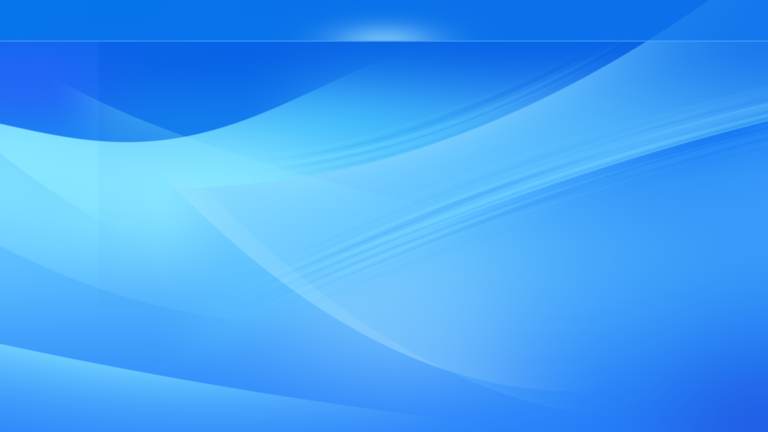
Give the GLSL for this background, as a Shadertoy shader.

```glsl
// Abstract blue background: translucent curved veils, silky ribbons and a glowing top bar
#define EDGE 0.0025
#define BAR_Y 0.905
#define STREAK_GAIN 0.16
#define DEEP vec3(0.03, 0.39, 0.90)
#define BLUE vec3(0.09, 0.48, 0.96)
#define AZURE vec3(0.20, 0.60, 0.99)
#define SKY vec3(0.35, 0.73, 0.99)
#define AQUA vec3(0.55, 0.92, 1.00)
#define PALE vec3(0.68, 0.90, 1.00)
#define VIOLET vec3(0.13, 0.33, 0.88)

vec2 hashGradient(vec2 cell) {
    float h = fract(sin(dot(cell, vec2(127.1, 311.7))) * 43758.5);
    return vec2(cos(6.2832 * h), sin(6.2832 * h));
}

float gradientNoise(vec2 p) {
    vec2 i = floor(p), f = fract(p);
    vec2 w = f * f * f * (f * (f * 6.0 - 15.0) + 10.0);
    float a = dot(hashGradient(i), f);
    float b = dot(hashGradient(i + vec2(1, 0)), f - vec2(1, 0));
    float c = dot(hashGradient(i + vec2(0, 1)), f - vec2(0, 1));
    float d = dot(hashGradient(i + vec2(1, 1)), f - vec2(1, 1));
    return mix(mix(a, b, w.x), mix(c, d, w.x), w.y);
}

// Soft elliptical spot
float glow(vec2 p, vec2 center, vec2 radius) {
    vec2 q = (p - center) / radius;
    return exp(-dot(q, q));
}

// Antialiased side of a curve, fading away from it
float side(float d) { return smoothstep(-EDGE, EDGE, d); }
float veil(float d, float width) { return side(d) * exp(-max(d, 0.0) / width); }

// Parabola falling to a flat foot
float swoosh(float x, float foot, float height, float bend) {
    float t = max(foot - x, 0.0);
    return height + bend * t * t;
}

// Fine silk lines that follow a curve at signed distance d
float streaks(float x, float d, float width) {
    float n = gradientNoise(vec2(x * 2.5, d * 75.0));
    n += 0.5 * gradientNoise(vec2(x * 4.0 + 7.0, d * 150.0));
    return n * exp(-d * d / (width * width));
}

vec3 backdrop(vec2 p) {
    vec3 col = mix(vec3(0.15, 0.50, 0.98), SKY, smoothstep(-0.05, 0.45, p.y));
    col = mix(col, DEEP, smoothstep(0.58, 0.92, p.y));
    col = mix(col, vec3(0.16, 0.70, 0.99), 0.75 * glow(p, vec2(0.42, 0.69), vec2(0.22, 0.12)));
    col = mix(col, AQUA, 0.85 * glow(p, vec2(0.27, 0.56), vec2(0.26, 0.17)));
    col = mix(col, AQUA, 0.75 * glow(p, vec2(0.0, 0.66), vec2(0.20, 0.20)));
    col = mix(col, PALE, 0.30 * glow(p, vec2(0.52, 0.26), vec2(0.17, 0.20)));
    col = mix(col, BLUE, 0.55 * glow(p, vec2(1.05, 0.18), vec2(0.24, 0.40)));
    return mix(col, VIOLET, 0.75 * glow(p, vec2(1.0, 0.0), vec2(0.15, 0.20)));
}

void mainImage(out vec4 fragColor, in vec2 fragCoord) {
    vec2 p = fragCoord / iResolution.xy;
    float x = p.x, y = p.y;
    vec3 col = backdrop(p);

    // Ribbon rising to the upper right
    float rise = max(x - 0.228, 0.0);
    float upper = y - (0.565 + 0.9 * rise * rise);
    float t = 1.0 - x;
    float lower = y - (0.72 - 0.44 * t - 0.28 * t * t);
    float start = smoothstep(0.2, 0.32, x);
    float body = start * side(-upper) * smoothstep(-0.12, 0.03, lower);
    col = mix(col, vec3(0.32, 0.73, 1.0), 0.65 * body * (1.0 - 0.65 * smoothstep(0.7, 1.0, x)));
    col = mix(col, PALE, 0.42 * start * veil(-upper, 0.09) * (1.0 - 0.75 * smoothstep(0.55, 0.9, x)));

    // Shade and highlight along the lower rim
    float right = smoothstep(0.55, 0.95, x);
    col = mix(col, BLUE, 0.85 * right * veil(-lower, 0.22));
    col = mix(col, AZURE, 0.25 * smoothstep(0.45, 0.65, x) * veil(-lower, 0.12));
    col = mix(col, SKY, 0.65 * smoothstep(0.5, 0.85, x) * veil(lower, 0.025));

    // Silk lines
    float reach = smoothstep(0.3, 0.5, x);
    float silk = streaks(x, upper - 0.03, 0.03) * side(upper) * (1.0 - smoothstep(0.7, 0.85, x));
    silk += streaks(x, lower - 0.01, 0.055);
    col += STREAK_GAIN * silk * reach * vec3(0.8, 0.7, 0.2);
    col = mix(col, SKY, 0.25 * reach * veil(upper, 0.035) * (1.0 - smoothstep(0.65, 0.85, x)));

    // Great swoosh sweeping down to the right
    float sweep = y - swoosh(x, 0.75, 0.094, 1.73);
    float inner = y - swoosh(x, 0.85, 0.03, 1.57);
    float tail = (1.0 - smoothstep(0.58, 0.80, x)) * (1.0 - smoothstep(0.5, 0.64, y));
    col = mix(col, PALE, 0.28 * tail * veil(sweep, 0.14));
    col = mix(col, PALE, 0.16 * tail * side(sweep) * side(-inner));
    col = mix(col, SKY, 0.35 * tail * side(-sweep) * veil(inner, 0.04));

    // Faint folds on the left
    float fold = y - swoosh(x, 0.39, 0.252, 1.18);
    col = mix(col, AZURE, 0.28 * veil(-fold, 0.18) * (1.0 - smoothstep(0.15, 0.42, x)));
    float crease = y - swoosh(x, 0.5, 0.30, 1.38);
    col = mix(col, SKY, 0.30 * veil(-crease, 0.12) * (1.0 - smoothstep(0.0, 0.22, x)));

    // Bright wave at the bottom left
    float wave = 0.204 - 0.38 * x + 0.14 * x * x - y;
    col = mix(col, vec3(0.46, 0.84, 1.0), 0.85 * veil(wave, 0.10) * (1.0 - smoothstep(0.05, 0.65, x)));

    // Dark bowl hanging from the top
    float d = min(x - 0.165, 0.42);
    float bowl = y - (0.671 + d * d * (2.2 - 9.0 * (d - 0.1) * (d - 0.1)));
    float bowlMask = side(bowl) * (1.0 - smoothstep(0.30, 0.56, x));
    vec3 bowlColor = mix(vec3(0.06, 0.48, 0.93), DEEP, smoothstep(0.68, 0.88, y));
    bowlColor = mix(bowlColor, vec3(0.12, 0.36, 0.95), 0.8 * glow(p, vec2(0.03, 0.81), vec2(0.12, 0.10)));
    col = mix(col, bowlColor, 0.95 * bowlMask);

    // Sheet sloping from the upper left, crossing the bowl
    float s = x - 0.247;
    float sheet = 0.68 - 0.64 * s + s * s * (0.44 + 2.5 * max(-s, 0.0)) - y;
    float sheetFade = smoothstep(0.06, 0.16, x) * (1.0 - smoothstep(0.35, 0.60, x));
    col = mix(col, AQUA, 0.25 * sheetFade * veil(sheet, 0.13));
    col += 0.02 * side(0.128 - x) * smoothstep(0.2, 0.5, y) * side(BAR_Y - y);

    // Top bar with its hairline and light
    float bar = side(y - BAR_Y);
    col = mix(col, mix(vec3(0.02, 0.49, 0.93), vec3(0.06, 0.46, 0.93), x), 0.65 * bar);
    col = mix(col, PALE, 0.60 * bar * glow(p, vec2(0.5, BAR_Y), vec2(0.07, 0.04)));
    col = mix(col, SKY, 0.55 * (1.0 - smoothstep(0.0, EDGE, abs(y - BAR_Y))));

    fragColor = vec4(clamp(col, 0.0, 1.0), 1.0);
}
```
